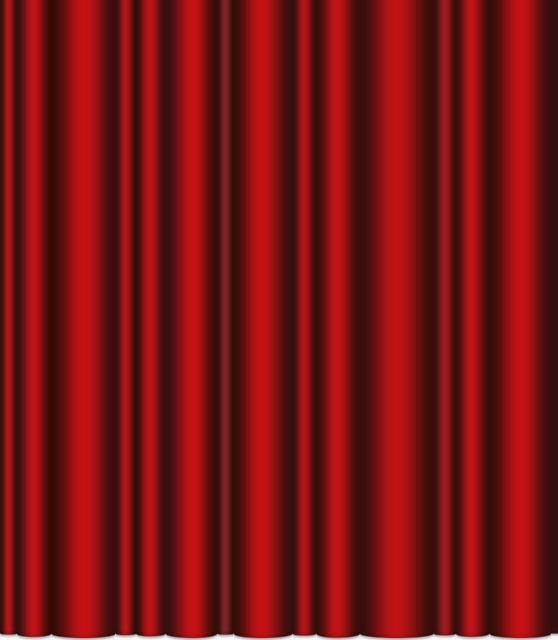
Reproduce this texture procedurally as a Shadertoy shader.

```glsl
// Red velvet curtain: uneven vertical folds ending in a scalloped hem on white.

const int FOLDS = 14;

// Fold boundaries, crests and crest brightness, across a unit width.
const float VALLEY[15] = float[15](0.001, 0.030, 0.092, 0.207, 0.244, 0.297, 0.389,
    0.419, 0.524, 0.567, 0.645, 0.777, 0.817, 0.877, 0.988);
const float CREST[14] = float[14](0.015, 0.060, 0.151, 0.225, 0.268, 0.346, 0.403,
    0.468, 0.545, 0.603, 0.711, 0.798, 0.844, 0.933);
const float SHEEN[14] = float[14](0.75, 0.9, 1.0, 0.75, 0.9, 1.0, 0.05,
    1.0, 0.75, 0.95, 0.95, 0.5, 0.9, 1.0);

const vec3 BRIGHT_RED = vec3(0.78, 0.07, 0.08);
const vec3 DULL_ROSE = vec3(0.48, 0.14, 0.17);
const vec3 BROWN_SHADE = vec3(0.20, 0.05, 0.025);
const vec3 PLUM_SHADE = vec3(0.21, 0.06, 0.065);
const vec3 BACKDROP = vec3(0.97);

float hash11(float n) {
    n = fract(n * 0.1031);
    n *= n + 33.33;
    return fract(n * (n + n));
}

// Distance from the crest: 0 on the crest, 1 in either valley.
float foldDistance(float x, float left, float crest, float right) {
    float d = x < crest ? (crest - x) / (crest - left) : (x - crest) / (right - crest);
    return clamp(d, 0.0, 1.0);
}

// Velvet shading: a soft highlight sinking into a dark valley.
vec3 velvet(float d, float sheen, vec3 shade) {
    float falloff = mix(d, smoothstep(0.05, 0.95, d), 0.75);
    return mix(mix(DULL_ROSE, BRIGHT_RED, sheen), shade, falloff);
}

// Shadow tint of one valley.
vec3 valleyShade(int index) {
    return mix(BROWN_SHADE, PLUM_SHADE, hash11(float(index) + 4.0));
}

// Height of the hem; wide folds hang lower.
float hemHeight(float d, float width) {
    float drop = 0.007 * smoothstep(0.0, 0.09, width);
    return 0.010 - drop * sqrt(max(1.0 - d * d, 0.0));
}

void mainImage(out vec4 fragColor, in vec2 fragCoord) {
    vec2 uv = fragCoord / iResolution.xy;
    float pixel = 1.0 / iResolution.y;

    // Find the fold under this point.
    int fold = 0;
    for (int i = 1; i < FOLDS; i++) {
        if (uv.x >= VALLEY[i]) fold = i;
    }
    float left = VALLEY[fold];
    float right = VALLEY[fold + 1];
    float crest = CREST[fold];

    // Shade the cloth.
    float d = foldDistance(uv.x, left, crest, right);
    vec3 shade = valleyShade(uv.x < crest ? fold : fold + 1);
    vec3 cloth = velvet(d, SHEEN[fold], shade);

    // Darken the turned edge and cast a faint shadow beneath it.
    float hem = hemHeight(d, right - left);
    cloth *= mix(0.82, 1.0, smoothstep(0.0, 0.008, uv.y - hem));
    vec3 below = BACKDROP * mix(1.0, 0.72, smoothstep(-0.006, 0.0, uv.y - hem));

    float edge = max(pixel, 0.0012);
    vec3 color = mix(below, cloth, smoothstep(-edge, edge, uv.y - hem));
    fragColor = vec4(color, 1.0);
}
```
